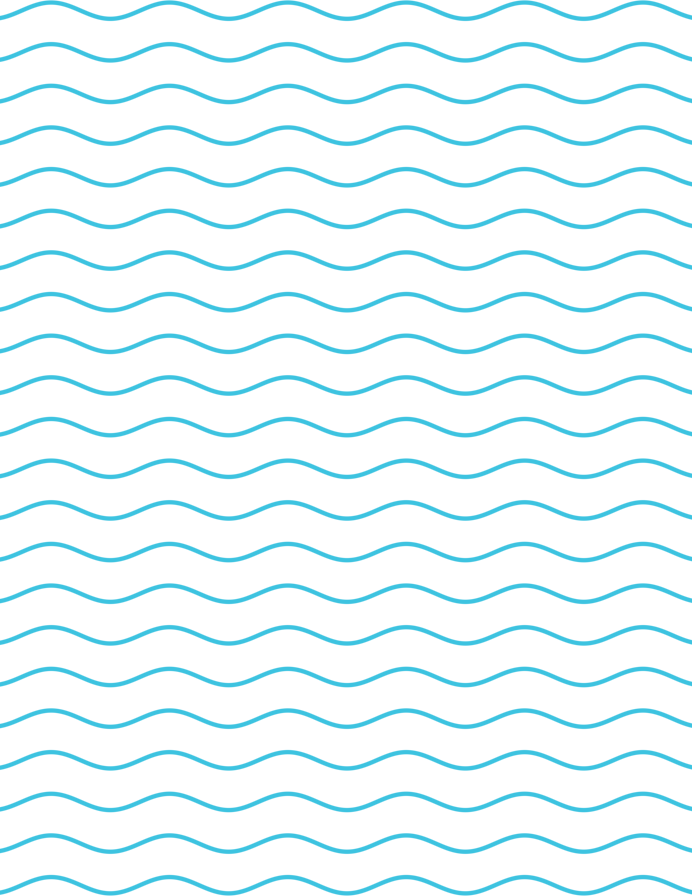
Write a Shadertoy shader that draws this pattern.

```glsl
// Evenly stacked rows of thin cyan wavy lines on a white ground.

const float TAU = 6.2831853;

// All lengths are fractions of the canvas height.
const float WAVE_LENGTH = 0.1321;
const float FIRST_CREST = 0.0571;
const float AMPLITUDE   = 0.0091;
const float ROW_SPACING = 0.04648;
const float TOP_MIDLINE = 0.9881;
const float LINE_WIDTH  = 0.0048;

const vec3 PAPER = vec3(1.0);
const vec3 CYAN  = vec3(0.24, 0.765, 0.88);

// Signed offset to the nearest multiple of spacing.
float repeatCentered(float value, float spacing) {
    return value - spacing * round(value / spacing);
}

// Approximate distance to the nearest wave in the stack.
float waveRowsDistance(vec2 p, float waveLength, float amplitude, float spacing) {
    float frequency = TAU / waveLength;
    float height = amplitude * cos(frequency * p.x);
    float slope = -amplitude * frequency * sin(frequency * p.x);
    float offset = repeatCentered(p.y - height, spacing);
    return abs(offset) / sqrt(1.0 + slope * slope);
}

// Coverage of a stroke with a smoothed edge.
float strokeMask(float dist, float width, float softness) {
    return 1.0 - smoothstep(-softness, softness, dist - 0.5 * width);
}

void mainImage(out vec4 fragColor, in vec2 fragCoord) {
    float pixel = 1.0 / iResolution.y;
    vec2 p = fragCoord * pixel - vec2(FIRST_CREST, TOP_MIDLINE);

    float dist = waveRowsDistance(p, WAVE_LENGTH, AMPLITUDE, ROW_SPACING);
    float line = strokeMask(dist, LINE_WIDTH, 0.8 * pixel);

    fragColor = vec4(mix(PAPER, CYAN, line), 1.0);
}
```
